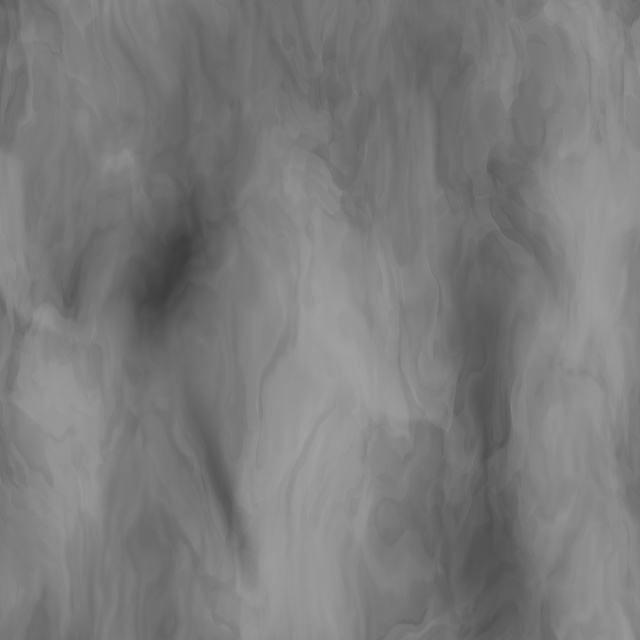
This texture is drawn by a Shadertoy shader. Its source:

```glsl
#define BASE_TONE 0.462
#define BROAD_CONTRAST 1.35
#define FACET_CONTRAST 0.095
#define FACET_DECAY 0.74
#define FIBRE_CONTRAST 0.026
#define WARP_AMOUNT vec2(0.07, 0.10)
#define FACET_SCALE vec2(4.5, 2.3)
#define FIBRE_SCALE vec2(80.0, 15.0)

vec2 hash2(vec2 p) {
    vec3 q = fract(vec3(p.xyx) * vec3(0.1031, 0.1030, 0.0973));
    q += dot(q, q.yzx + 33.33);
    return fract((q.xx + q.yz) * q.zy);
}

float noise(vec2 p) {
    vec2 cell = floor(p), f = fract(p);
    f = f * f * f * (f * (f * 6.0 - 15.0) + 10.0);
    float low = mix(hash2(cell).x, hash2(cell + vec2(1, 0)).x, f.x);
    float high = mix(hash2(cell + vec2(0, 1)).x, hash2(cell + vec2(1, 1)).x, f.x);
    return mix(low, high, f.y);
}

float fbm(vec2 p) {
    float sum = 0.0, weight = 0.5;
    for (int i = 0; i < 5; i++) {
        sum += weight * noise(p);
        p = mat2(1.9, 0.4, -0.4, 1.9) * p + 17.3;
        weight *= 0.5;
    }
    return sum;
}

// Tilted cells blended by distance; a higher sharpness makes crisper creases
float facets(vec2 p, float sharpness) {
    vec2 cell = floor(p), f = fract(p);
    float total = 0.0, tone = 0.0;
    for (int y = -1; y <= 1; y++) {
        for (int x = -1; x <= 1; x++) {
            vec2 offset = vec2(x, y);
            vec2 h = hash2(cell + offset + 41.0);
            vec2 tilt = hash2(cell + offset + 97.0) - 0.5;
            vec2 d = offset + 0.15 + 0.7 * h - f;
            float w = exp(-sharpness * dot(d, d));
            tone += w * (0.8 * tilt.x + dot(d, tilt.yx));
            total += w;
        }
    }
    return tone / max(total, 1e-20);
}

// Soft elliptical patch that leans sideways with height
float patchAt(vec2 p, vec2 center, vec2 size, float lean) {
    vec2 d = p - center;
    d.x -= lean * d.y;
    d /= size;
    return exp(-dot(d, d));
}

float shadows(vec2 p) {
    float s = 0.20 * patchAt(p, vec2(0.265, 0.59), vec2(0.065, 0.125), 0.25);
    s += 0.08 * patchAt(p, vec2(0.13, 0.56), vec2(0.04, 0.09), 0.0);
    s += 0.06 * patchAt(p, vec2(0.59, 0.88), vec2(0.25, 0.20), 0.0);
    s += 0.11 * patchAt(p, vec2(0.34, 0.23), vec2(0.025, 0.16), -0.35);
    s += 0.10 * patchAt(p, vec2(0.76, 0.14), vec2(0.065, 0.14), -0.1);
    s += 0.05 * patchAt(p, vec2(0.73, 0.46), vec2(0.07, 0.26), 0.1);
    return s;
}

float highlights(vec2 p) {
    float s = 0.09 * patchAt(p, vec2(0.92, 0.50), vec2(0.08, 0.50), 0.0);
    s += 0.07 * patchAt(p, vec2(0.52, 0.30), vec2(0.13, 0.24), -0.1);
    s += 0.08 * patchAt(p, vec2(0.10, 0.25), vec2(0.09, 0.24), 0.1);
    s += 0.08 * patchAt(p, vec2(0.48, 0.05), vec2(0.10, 0.12), 0.0);
    return s;
}

void mainImage(out vec4 fragColor, in vec2 fragCoord) {
    vec2 uv = fragCoord / iResolution.xy;

    // Flowing distortion, longer along the vertical
    vec2 flow = vec2(fbm(uv * vec2(6.0, 3.0) + 3.7), fbm(uv * vec2(7.0, 3.0) + 21.4)) - 0.48;
    vec2 p = uv + WARP_AMOUNT * flow;

    // Broad light and shade
    float tone = BASE_TONE + BROAD_CONTRAST * (highlights(p) - shadows(p));
    tone += 0.10 * (fbm(p * vec2(6.0, 2.2) + 8.1) - 0.48);

    // Overlapping facets whose edges drift between soft and crisp
    float crispness = smoothstep(0.3, 0.7, noise(uv * vec2(7.0, 5.0) + 5.5));
    float contrast = FACET_CONTRAST;
    vec2 q = p * FACET_SCALE;
    for (int i = 0; i < 5; i++) {
        tone += contrast * facets(q, mix(9.0, 50.0, crispness));
        q = q * vec2(2.0, 1.85) + flow * 0.8 + 13.7;
        contrast *= FACET_DECAY;
    }

    // Faint vertical fibres
    tone += FIBRE_CONTRAST * (noise(p * FIBRE_SCALE) - 0.5);

    // Gentle roll-off of the lightest tones
    tone -= 0.45 * max(tone - 0.57, 0.0);

    fragColor = vec4(vec3(max(tone, 0.18)), 1.0);
}
```
